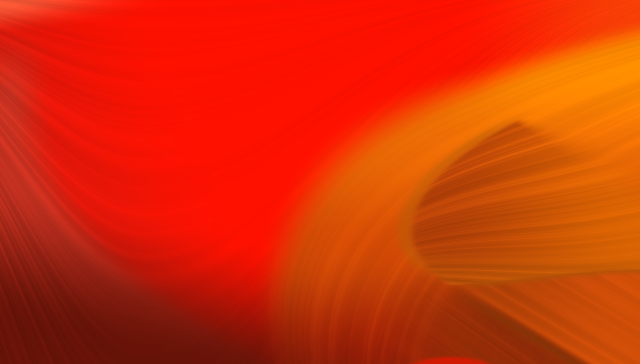
Reproduce this background procedurally as a Shadertoy shader.

```glsl
// Silky abstract waves: a red sheet, a curling orange band and a brown leaf-like hollow.
// Each sheet has a scalar flow field; its level curves carry fine strands of 1D noise,
// and soft thresholds of the fields blend the sheets together.

float hash(float n) {
    return fract(sin(n * 12.9898) * 43758.5453);
}

float noise(float x) {
    float i = floor(x), f = fract(x);
    return mix(hash(i), hash(i + 1.0), f * f * (3.0 - 2.0 * f));
}

// Layered strands across a flow field, centred on zero
float strands(float field, float along) {
    float sum = 0.0, freq = 22.0, amp = 0.5;
    for (int i = 0; i < 4; i++) {
        float fade = 0.6 + 0.4 * sin(along * 4.0 + freq);
        sum += amp * fade * (noise(field * freq + float(i) * 17.0) - 0.5);
        freq *= 2.1;
        amp *= 0.75;
    }
    return sum;
}

vec3 redSheet(vec2 p) {
    // Valley shaped flow, deepest near x = 0.4
    float w = (p.x - 0.4) / (p.x < 0.4 ? 0.5 : 0.7);
    float flow = (1.05 - p.y) * exp(min(w * w, 4.0));
    float lines = strands(flow, p.x);

    vec3 col = mix(vec3(0.84, 0.10, 0.05), vec3(1.0, 0.065, 0.0),
                   smoothstep(-0.05, 0.65, p.x + 0.5 * (p.y - 0.5)));
    // Dusty pink fold on the left
    float foldY = 0.7 - p.y;
    float foldX = 0.08 + 1.3 * foldY * max(foldY, 0.0);
    float fold = smoothstep(0.07, -0.06, p.x - foldX) * smoothstep(0.95, 0.72, p.y);
    col = mix(col, vec3(0.77, 0.21, 0.14), 0.85 * fold);
    // Salmon light in the top left corner
    float light = smoothstep(-0.02, 0.07, p.y - 0.92 - 0.12 * p.x);
    col = mix(col, vec3(1.0, 0.36, 0.22), light * smoothstep(0.5, 0.0, p.x));
    // Warm right end and dark lower left
    col = mix(col, vec3(0.96, 0.31, 0.03), 0.75 * smoothstep(1.2, 1.75, p.x));
    float shade = smoothstep(0.52, 0.12, p.y + 0.25 * p.x + 0.04 * lines);
    col = mix(col, vec3(0.41, 0.075, 0.03), shade);
    float strength = mix(0.32, 0.12, smoothstep(0.1, 0.9, p.x));
    return col * (1.0 + strength * lines);
}

vec3 orangeSheet(vec2 p, float flow) {
    vec3 col = mix(vec3(0.56, 0.13, 0.03), vec3(0.83, 0.29, 0.02), smoothstep(-0.02, 0.34, p.y));
    col = mix(col, vec3(0.93, 0.42, 0.02), smoothstep(0.3, 0.62, p.y));
    col = mix(col, vec3(1.0, 0.54, 0.0), smoothstep(0.55, 0.82, p.y) * smoothstep(0.9, 1.5, p.x));
    float lines = strands(flow * 1.4, p.y);
    return col * (1.0 + 0.28 * lines) + vec3(0.05, 0.09, 0.01) * max(lines, 0.0);
}

vec3 leafHollow(vec2 p) {
    float flow = (p.y - 0.23) / sqrt(max(p.x - 0.95, 0.05)) + 0.025 * sin(5.0 * p.x);
    float lines = strands(flow * 1.2, p.x);
    vec3 col = mix(vec3(0.71, 0.25, 0.03), vec3(0.88, 0.40, 0.01), smoothstep(1.15, 1.75, p.x));
    col = mix(col, vec3(0.78, 0.36, 0.03), 0.6 * smoothstep(0.34, 0.23, p.y));
    return col * (1.0 + 0.26 * lines) + vec3(0.06, 0.08, 0.01) * max(lines, 0.0);
}

void mainImage(out vec4 fragColor, in vec2 fragCoord) {
    vec2 p = fragCoord / iResolution.xy * vec2(1.745, 1.0);

    // Hyperbolic flow that rises steeply, then bends to the right
    float low = max(0.4 - p.y, 0.0);
    float crest = 1.02 + 0.12 * max(p.x - 1.3, 0.0);
    float flow = (crest - p.y) * (p.x - 0.476 - 0.5 * low * low);
    float band = smoothstep(0.155, 0.255, flow + 0.008 * strands(flow, p.y));
    band *= mix(0.6, 1.0, smoothstep(-0.05, 0.25, p.y));
    vec3 col = mix(redSheet(p), orangeSheet(p, flow), band);

    // Brown shade below the hollow
    float below = smoothstep(0.98, 1.3, p.x) * smoothstep(0.3, 0.1, p.y);
    col = mix(col, vec3(0.58, 0.19, 0.03) * (1.0 + 0.25 * strands(p.y + 0.7 * p.x, p.x)), 0.8 * below);

    // Parabolic left edge of the hollow with a soft top
    float dy = p.y - 0.36;
    float edge = p.x - 1.112 - (dy > 0.0 ? 3.0 : 5.2) * dy * dy;
    float right = max(p.x - 1.41, 0.0);
    float top = 0.685 - 0.22 * right - p.y;
    float floorY = 0.216 + 0.04 * smoothstep(1.2, 1.745, p.x);
    float above = smoothstep(-0.004, 0.006, p.y - floorY);
    float leaf = smoothstep(-0.008, 0.025, edge) * smoothstep(0.0, 0.03 + 0.5 * right, top) * above;
    col = mix(col, leafHollow(p), leaf);

    // Olive gold rim along the hollow
    float rim = exp(-pow((edge + 0.008) / 0.022, 2.0)) * smoothstep(0.2, 0.3, p.y) * smoothstep(0.71, 0.62, p.y);
    col = mix(col, vec3(0.73, 0.36, 0.03), 0.55 * rim);

    // Wedge in the lower right, with strands along its diagonal
    float diagonal = p.y - 0.216 + 0.6 * (p.x - 1.227);
    float wedge = smoothstep(-0.006, 0.025, diagonal) * (1.0 - above) * smoothstep(1.2, 1.32, p.x);
    vec3 wedgeCol = mix(vec3(0.72, 0.26, 0.03), vec3(0.83, 0.31, 0.03), smoothstep(1.3, 1.7, p.x));
    col = mix(col, wedgeCol * (1.0 + 0.24 * strands(diagonal, p.x)), wedge);
    float crease = exp(-pow((diagonal + 0.008) / 0.014, 2.0)) * smoothstep(1.2, 1.35, p.x);
    col = mix(col, vec3(0.50, 0.21, 0.03), 0.6 * crease);
    float ledge = exp(-pow((p.y - floorY) / 0.009, 2.0)) * smoothstep(1.2, 1.35, p.x);
    col = mix(col, vec3(0.68, 0.32, 0.03), 0.6 * ledge);

    // Small red swell at the bottom edge
    float swell = length((p - vec2(1.23, -0.02)) / vec2(0.13, 0.042));
    col = mix(col, vec3(0.82, 0.11, 0.01), smoothstep(1.1, 0.75, swell));

    fragColor = vec4(clamp(col, 0.0, 1.0), 1.0);
}
```
